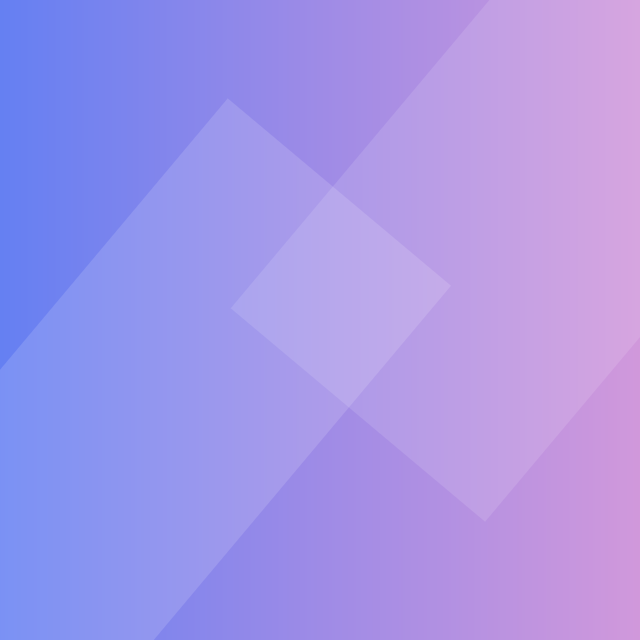
A Shadertoy shader for this background:

```glsl
const vec3 BLUE = vec3(0.395, 0.500, 0.950);
const vec3 VIOLET = vec3(0.620, 0.545, 0.903);
const vec3 PINK = vec3(0.818, 0.598, 0.860);
const vec3 VEIL = vec3(1.0);
const float BAND_ANGLE = radians(50.0);

// Three-stop horizontal gradient
vec3 gradient(float t) {
    vec3 leftHalf = mix(BLUE, VIOLET, clamp(t * 2.0, 0.0, 1.0));
    return mix(leftHalf, PINK, clamp(t * 2.0 - 1.0, 0.0, 1.0));
}

// Coordinates along (x) and across (y) a tilted axis
vec2 toAxis(vec2 p, float angle) {
    vec2 along = vec2(cos(angle), sin(angle));
    vec2 across = vec2(-along.y, along.x);
    return vec2(dot(p, along), dot(p, across));
}

// Signed distance to a band that ends at endPos and runs on against dir
float bandDistance(vec2 q, float endPos, float dir, vec2 sides) {
    float sideDist = max(sides.x - q.y, q.y - sides.y);
    return max(sideDist, (q.x - endPos) * dir);
}

vec3 addVeil(vec3 base, float dist, float opacity, float pixel) {
    float coverage = clamp(0.5 - dist / pixel, 0.0, 1.0);
    return mix(base, VEIL, opacity * coverage);
}

void mainImage(out vec4 fragColor, in vec2 fragCoord) {
    vec2 uv = fragCoord / iResolution.xy;
    float pixel = 1.0 / min(iResolution.x, iResolution.y);
    vec2 q = toAxis(uv, BAND_ANGLE);

    // Two translucent bands entering from opposite corners
    float lowerBand = bandDistance(q, 0.877, 1.0, vec2(-0.184, 0.2714));
    float upperBand = bandDistance(q, 0.6288, -1.0, vec2(-0.4618, 0.057));

    vec3 color = gradient(uv.x);
    color = addVeil(color, lowerBand, 0.14, pixel);
    color = addVeil(color, upperBand, 0.12, pixel);
    fragColor = vec4(color, 1.0);
}
```
